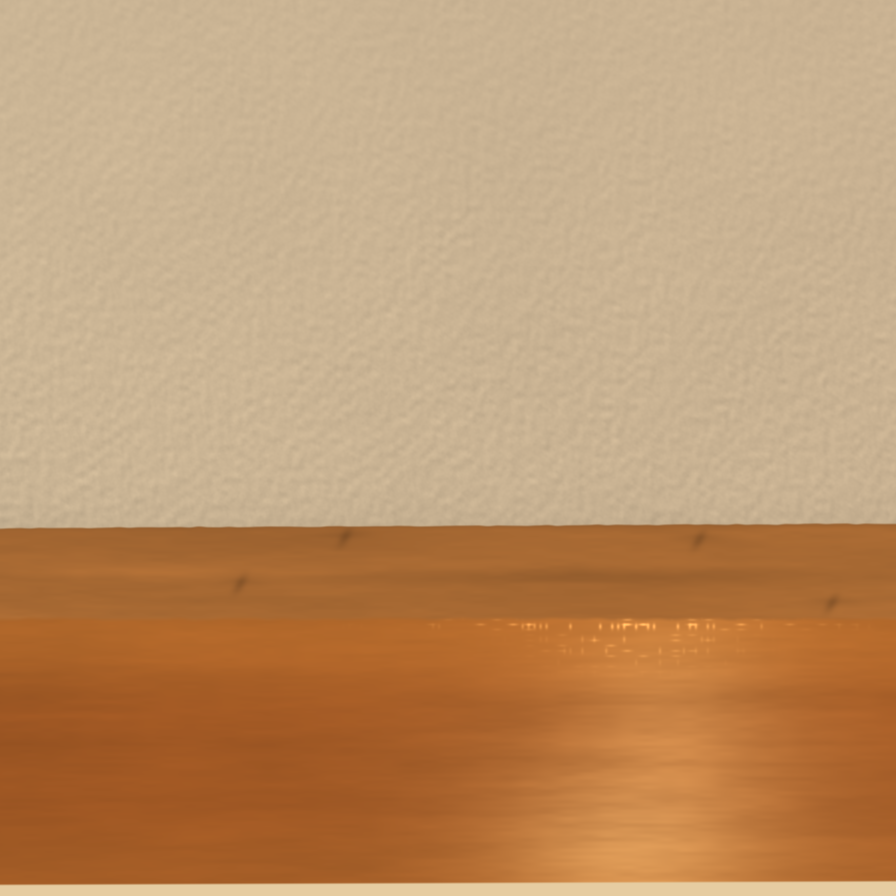
Give the GLSL for this texture, as a Shadertoy shader.

```glsl
// A plaster wall above a varnished wooden rail with a warm reflected light.
// The plaster is embossed value noise; the wood is stretched noise with a few
// knots, and the reflection is a sum of soft lobes broken up by fine glints.

#define WALL_COLOR vec3(0.792, 0.704, 0.578)
#define LEDGE_COLOR vec3(0.660, 0.414, 0.200)
#define FACE_COLOR vec3(0.630, 0.345, 0.140)
#define GLOW_COLOR vec3(0.240, 0.265, 0.210)
#define STRIP_COLOR vec3(0.900, 0.800, 0.630)
#define PLASTER_SCALE 135.0
#define PLASTER_DEPTH 0.075
#define GRAIN_DEPTH 0.11
#define LEDGE_BOTTOM 0.309
#define GLINT_STRENGTH 0.30

float hash(vec2 p) {
    return fract(sin(dot(p, vec2(127.1, 311.7))) * 43758.5453);
}

float noise(vec2 p) {
    vec2 cell = floor(p), f = fract(p);
    f = f * f * (3.0 - 2.0 * f);
    return mix(mix(hash(cell), hash(cell + vec2(1, 0)), f.x),
               mix(hash(cell + vec2(0, 1)), hash(cell + vec2(1, 1)), f.x), f.y);
}

float fbm(vec2 p) {
    float sum = 0.0, amp = 0.5;
    for (int i = 0; i < 4; i++) {
        sum += amp * noise(p);
        p = mat2(1.6, 0.5, -0.5, 1.6) * p + 7.3;
        amp *= 0.5;
    }
    return sum / 0.9375;
}

// Wide streaks, fine fibres and faint pores running along x
float woodGrain(vec2 p) {
    p.y += 0.006 * (noise(p * vec2(5.0, 9.0)) - 0.5);
    float streaks = noise(p * vec2(3.0, 42.0)) - 0.5;
    float fibres = noise(p * vec2(11.0, 130.0) + 19.0) - 0.5;
    float pores = noise(p * vec2(45.0, 260.0) + 41.0) - 0.5;
    return 0.48 * streaks + 0.32 * fibres + 0.20 * pores;
}

float lobe(vec2 p, vec2 center, vec2 size) {
    vec2 d = (p - center) / size;
    return exp(-dot(d, d));
}

vec3 plaster(vec2 p) {
    vec2 q = p * PLASTER_SCALE;
    float relief = fbm(q + vec2(-0.28, 0.42)) - fbm(q + vec2(0.28, -0.42));
    float depth = PLASTER_DEPTH * mix(1.15, 0.65, smoothstep(0.45, 1.0, p.y));
    float patches = fbm(p * 7.0) - 0.5;
    vec3 color = WALL_COLOR + vec3(0.008, 0.013, 0.012) * (0.5 - p.x);
    color *= 1.0 + 0.025 * patches + depth * relief;
    return color * (1.0 - 0.035 * exp(-(p.y - 0.412) / 0.022));
}

vec3 ledge(vec2 p) {
    vec3 color = LEDGE_COLOR * (1.0 + GRAIN_DEPTH * 1.15 * woodGrain(p));
    // Darker seams across the middle and along the top
    color *= 1.0 - 0.09 * lobe(p, vec2(0.62, 0.356), vec2(0.38, 0.009));
    color *= 1.0 - 0.06 * lobe(p, vec2(0.20, 0.392), vec2(0.34, 0.014));
    color *= 1.0 + 0.06 * lobe(p, vec2(0.15, 0.361), vec2(0.30, 0.007));
    // Small slanted knots
    vec2 knots[4] = vec2[4](vec2(0.385, 0.400), vec2(0.780, 0.397),
                            vec2(0.268, 0.348), vec2(0.928, 0.326));
    for (int i = 0; i < 4; i++) {
        vec2 d = p - knots[i];
        d.x -= 0.45 * d.y;
        color *= 1.0 - 0.15 * lobe(d, vec2(0.0), vec2(0.006, 0.010));
        color *= 1.0 - 0.07 * lobe(d, vec2(0.0, 0.003), vec2(0.028, 0.005));
    }
    return color;
}

// Short upright and level scratches catching the light below the ledge
float glints(vec2 p) {
    float sum = 0.0;
    for (int i = 0; i < 2; i++) {
        vec2 q = p * (i == 0 ? vec2(150.0, 75.0) : vec2(55.0, 170.0));
        vec2 d = fract(q) - 0.5;
        float lit = step(0.72, hash(floor(q) + 31.0 * float(i)));
        sum += lit * exp(-dot(d * d, vec2(14.0)));
    }
    float row = lobe(p, vec2(0.70, 0.304), vec2(0.16, 0.006));
    float field = lobe(p, vec2(0.71, 0.281), vec2(0.085, 0.020));
    return sum * (row + 0.42 * field);
}

vec3 face(vec2 p) {
    float grain = woodGrain(p + vec2(3.7, 1.9));
    float blotches = fbm(p * vec2(5.0, 9.0) + 4.0) - 0.5;
    vec3 color = FACE_COLOR * (1.0 + GRAIN_DEPTH * grain + 0.09 * blotches);
    color += vec3(0.065, 0.060, 0.025) * smoothstep(0.19, 0.305, p.y);
    color += vec3(0.025, 0.025, 0.012) * smoothstep(0.11, 0.02, p.y);
    // Reflection: hot base, broad halo and a column rising to the ledge
    float glow = 0.50 * lobe(p, vec2(0.70, 0.050), vec2(0.125, 0.075))
               + 0.40 * lobe(p, vec2(0.73, 0.090), vec2(0.230, 0.160))
               + 0.32 * lobe(p, vec2(0.745, 0.220), vec2(0.110, 0.110));
    color += GLOW_COLOR * glow * (1.0 + 0.45 * grain + 0.25 * blotches);
    color += vec3(1.0, 0.85, 0.55) * GLINT_STRENGTH * glints(p);
    return color;
}

void mainImage(out vec4 fragColor, in vec2 fragCoord) {
    vec2 p = fragCoord / iResolution.xy;
    float soft = max(0.0016, 1.0 / iResolution.y);
    float wallEdge = 0.4105 + 0.005 * p.x + 0.0016 * (noise(p * vec2(90.0, 1.0)) - 0.5);
    float ledgeEdge = LEDGE_BOTTOM + 0.002 * (noise(vec2(p.x * 60.0, 2.0)) - 0.5);
    float stripEdge = 0.0125 + 0.004 * p.x;

    vec3 color = mix(face(p), ledge(p), smoothstep(-2.0 * soft, 2.0 * soft, p.y - ledgeEdge));
    color *= 1.0 - 0.12 * exp(-abs(p.y - wallEdge) / 0.003);
    color = mix(color, plaster(p), smoothstep(-soft, soft, p.y - wallEdge));
    color = mix(STRIP_COLOR, color, smoothstep(-soft, soft, p.y - stripEdge));
    fragColor = vec4(clamp(color, 0.0, 1.0), 1.0);
}
```
